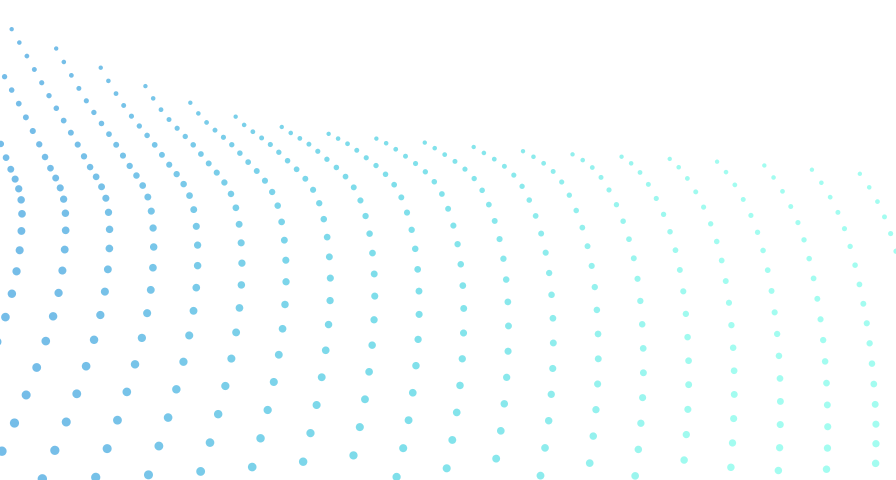
Reproduce this background procedurally as a Shadertoy shader.

```glsl
#define SPAN 768.0        // canvas width in design units
#define ROWS 36           // rows of dots across the sheet
#define ROW_STEP 5.0      // rows between two spline knots
#define FIRST_COLUMN -4.0
#define DOT_MIN 1.85
#define DOT_GROWTH 0.083
#define PAPER vec3(1.0)
#define BLUE vec3(0.46, 0.74, 0.91)
#define CYAN vec3(0.50, 0.88, 0.92)
#define MINT vec3(0.64, 0.99, 0.94)

// Each row is a parabola: start + slope * column + bend * column^2.
const vec2 rowStart[10] = vec2[10](
    vec2(-24, -32), vec2(10, 25), vec2(42, 82), vec2(72, 134), vec2(93, 182),
    vec2(86, 270), vec2(47, 386), vec2(-15, 512), vec2(-90, 645), vec2(-175, 790));
const vec2 rowSlope[10] = vec2[10](
    vec2(31, 6), vec2(31.5, 5.2), vec2(32, 4.6), vec2(33.4, -0.6), vec2(36.8, -0.9),
    vec2(40.3, -1.35), vec2(45.1, -1.1), vec2(49.6, 0.3), vec2(54, 2), vec2(59, 4));
const vec2 rowBend[10] = vec2[10](
    vec2(0), vec2(0), vec2(0, -0.2), vec2(0, -0.02), vec2(-0.135, -0.133),
    vec2(-0.183, -0.225), vec2(-0.255, -0.37), vec2(-0.27, -0.59),
    vec2(-0.27, -0.85), vec2(-0.27, -1.1));

// Catmull-Rom weights for the four knots around a row
vec4 splineWeights(float t) {
    float t2 = t * t, t3 = t2 * t;
    return 0.5 * vec4(-t3 + 2.0 * t2 - t, 3.0 * t3 - 5.0 * t2 + 2.0,
                      -3.0 * t3 + 4.0 * t2 + t, t3 - t2);
}

vec2 blend(vec2 a, vec2 b, vec2 c, vec2 d, vec4 w) {
    return a * w.x + b * w.y + c * w.z + d * w.w;
}

vec3 dotColor(float x) {
    float u = x / SPAN;
    vec3 cool = mix(BLUE, CYAN, smoothstep(0.0, 0.52, u));
    return mix(cool, MINT, smoothstep(0.42, 0.85, u));
}

void mainImage(out vec4 fragColor, in vec2 fragCoord) {
    // Design space hangs from the top left corner, y downwards
    float pixel = SPAN / iResolution.x;
    vec2 p = vec2(fragCoord.x, iResolution.y - fragCoord.y) * pixel;
    vec3 color = PAPER;

    for (int row = 0; row < ROWS; row++) {
        float rowId = float(row);
        float knot = rowId / ROW_STEP;
        int k = int(floor(knot + 0.001));
        vec4 w = splineWeights(knot - float(k));
        vec2 start = blend(rowStart[k], rowStart[k+1], rowStart[k+2], rowStart[k+3], w);
        vec2 slope = blend(rowSlope[k], rowSlope[k+1], rowSlope[k+2], rowSlope[k+3], w);
        vec2 bend = blend(rowBend[k], rowBend[k+1], rowBend[k+2], rowBend[k+3], w);

        // Nearest column, by fixed-point solve of the row parabola in x
        float column = (p.x - start.x) / slope.x;
        for (int i = 0; i < 3; i++)
            column = (p.x - start.x) / (slope.x + bend.x * column);

        // The sheet is cut diagonally: no column begins before its own row
        column = clamp(floor(column + 0.5), FIRST_COLUMN, rowId);
        vec2 center = start + column * (slope + bend * column);

        // Dots swell down each column
        float radius = DOT_MIN + DOT_GROWTH * (rowId - column);
        float cover = clamp(0.5 + (radius - length(p - center)) / pixel, 0.0, 1.0);
        color = mix(color, dotColor(center.x), cover);
    }
    fragColor = vec4(color, 1.0);
}
```
